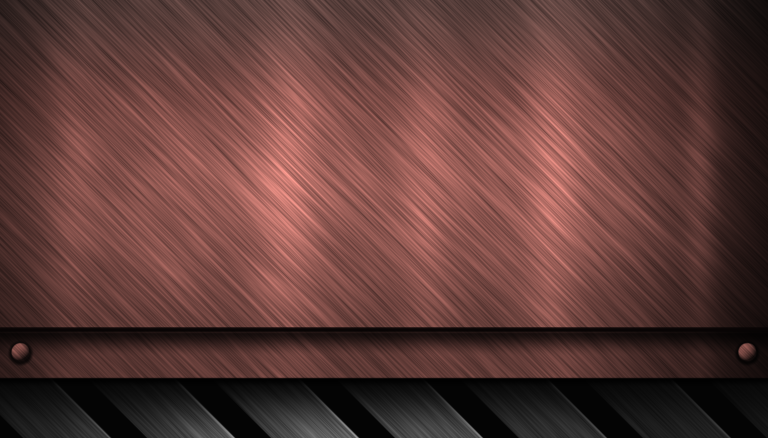
Write a WebGL 1 fragment shader that draws this background.

```glsl
precision highp float;

uniform vec2 u_resolution;

vec2 hash2(vec2 p) {
  return fract(sin(vec2(dot(p, vec2(127.1, 311.7)), dot(p, vec2(269.5, 183.3)))) * 4375.85);
}

// Cellular noise: distance to the nearest scattered point
float cellular(vec2 p) {
  vec2 cell = floor(p), f = fract(p);
  float nearest = 2.0;
  for (int j = -1; j <= 1; j++) {
    for (int i = -1; i <= 1; i++) {
      vec2 o = vec2(float(i), float(j));
      vec2 d = o + hash2(cell + o) - f;
      nearest = min(nearest, dot(d, d));
    }
  }
  return sqrt(nearest);
}

// Diagonal scratches, made from strongly stretched cells; averages near 1
float brushed(vec2 p) {
  vec2 q = vec2(p.x + p.y, p.x - p.y) * 0.7071;
  float coarse = cellular(q * vec2(55.0, 1.7));
  float medium = cellular(q * vec2(110.0, 3.0) + 17.0);
  float fine = cellular(q * vec2(210.0, 6.0) + 43.0);
  return 1.0 + 0.16 * (coarse - 0.5) + 0.28 * (medium - 0.5) + 0.4 * (fine - 0.5);
}

float glow(float x, float center, float width) {
  float d = (x - center) / width;
  return exp(-d * d);
}

// Soft vertical reflections across the copper sheet
float reflections(float x) {
  return 0.12 * glow(x, 0.095, 0.032) + 0.24 * glow(x, 0.375, 0.042)
       + 0.13 * glow(x, 0.553, 0.032) + 0.21 * glow(x, 0.72, 0.038)
       + 0.13 * glow(x, 0.912, 0.02);
}

void main() {
  vec2 uv = gl_FragCoord.xy / u_resolution;
  vec2 p = gl_FragCoord.xy / u_resolution.y;
  float aspect = u_resolution.x / u_resolution.y;
  float px = 1.0 / u_resolution.y;
  float grain = brushed(p);
  vec3 copper = vec3(1.0, 0.61, 0.565);

  // Main sheet, darkening to the sides, top and bottom
  float sides = smoothstep(-0.25, 0.25, uv.x) * (1.0 - 0.85 * smoothstep(0.72, 1.05, uv.x));
  float middle = glow(uv.y, 0.58, 0.3);
  float shine = reflections(uv.x);
  float light = 0.6 * sides * (0.58 + 0.42 * middle) + shine * (0.2 + 0.8 * middle);
  vec3 tint = mix(copper, vec3(0.92, 0.67, 0.63), smoothstep(0.75, 1.05, uv.y));
  vec3 color = tint * light * grain;

  // Narrow strip under the sheet's shadow
  float stripLight = (0.38 * sides + 0.35 * shine) * (1.0 - 0.8 * smoothstep(0.185, 0.244, p.y));
  vec3 strip = copper * stripLight * grain;
  color = mix(strip, color, smoothstep(-px, px, p.y - 0.249));

  // Seam and the thin lit lip below it
  float seam = 1.0 - smoothstep(0.003, 0.003 + 1.5 * px, abs(p.y - 0.248));
  color = mix(color, vec3(0.03, 0.015, 0.015), 0.92 * seam);
  color += copper * 0.05 * sides * glow(p.y, 0.241, 0.002);

  // Domed rivets, mirrored at both ends
  float side = p.x < 0.5 * aspect ? 0.047 : aspect - 0.047;
  vec2 r = (p - vec2(side, 0.196)) / 0.0225;
  float radius = length(r);
  color *= 1.0 - 0.75 * (1.0 - smoothstep(0.95, 1.4, length(r + vec2(0.0, 0.12))));
  vec3 normal = vec3(r, sqrt(max(0.0, 1.0 - radius * radius)));
  float dome = 0.08 + 0.5 * max(0.0, dot(normal, normalize(vec3(-0.4, 0.55, 0.75))));
  float rivet = 1.0 - smoothstep(0.92 - px / 0.0225, 0.92 + px / 0.0225, radius);
  color = mix(color, copper * dome * grain, rivet);

  // Slanted steel plates with dark gaps and bright right edges
  float q = fract((p.x + p.y - 0.54) / 0.283);
  float w = 1.5 * px / 0.283;
  float plate = smoothstep(0.28 - w, 0.28 + w, q) * (1.0 - smoothstep(1.0 - 2.0 * w, 1.0, q));
  float lit = (1.0 - smoothstep(-0.01, 0.135, p.y)) * (0.22 + 0.78 * glow(uv.x, 0.43, 0.3));
  float edge = smoothstep(0.955, 0.985, q);
  float falloff = 0.75 + 0.25 * smoothstep(0.28, 0.9, q);
  float steel = (0.04 + 0.38 * lit) * falloff * grain + edge * (0.06 + 0.25 * lit);
  vec3 lower = mix(vec3(0.015), vec3(steel), plate);
  lower *= 1.0 - 0.85 * smoothstep(0.115, 0.135, p.y);
  color = mix(lower, color, smoothstep(-px, px, p.y - 0.137));

  gl_FragColor = vec4(clamp(color, 0.0, 1.0), 1.0);
}
```
